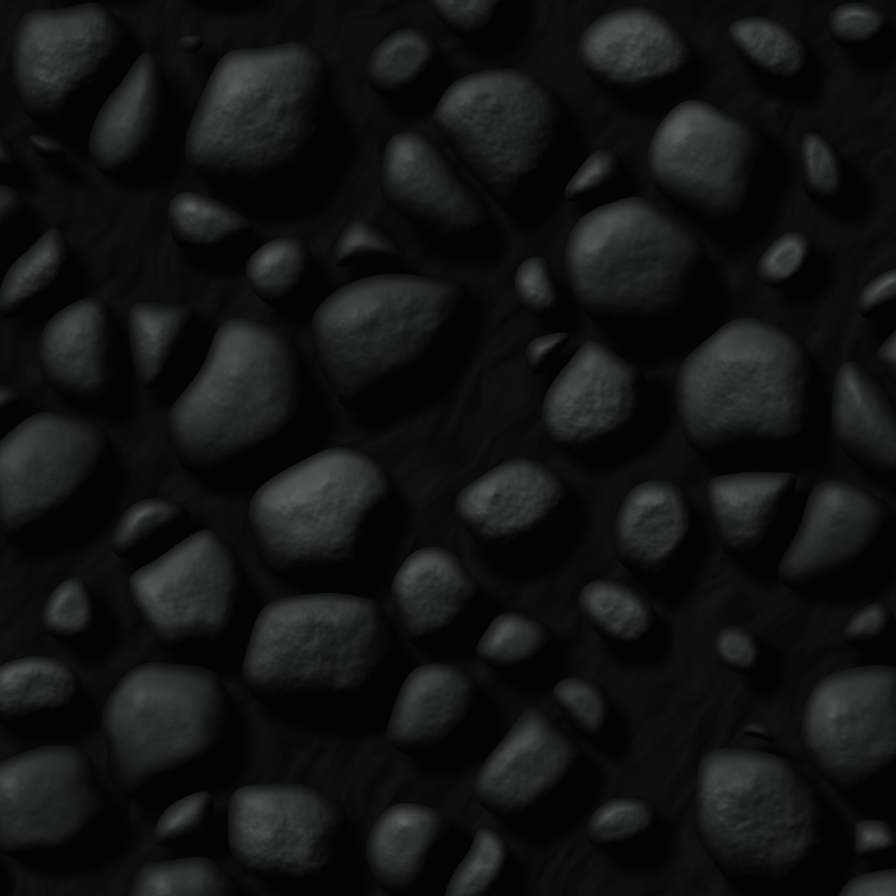
Reproduce this texture procedurally as a WebGL 1 fragment shader.

```glsl
precision highp float;
// Dark rounded pebbles bedded in black earth, lit from the upper left.
// Each pebble is a weighted Voronoi cell cut by an ellipse; a smooth minimum
// rounds its corners and also yields the slope used for shading.

uniform vec2 u_resolution;

const float CELLS = 7.8;                        // pebble sites across the canvas
const float JITTER = 0.8;
const float GAP = 0.045;                        // half gap between pebbles, in cells
const float R_MIN = 0.28;
const float R_MAX = 0.80;
const float RIM_SLOPE = 1.9;
const float GRAIN = 0.16;                       // strength of the surface relief
const vec3 LIGHT = vec3(-0.44, 0.60, 0.67);
const vec2 SHADOW_STEP = vec2(-0.15, 0.17);     // towards the light, in cells
const vec3 STONE = vec3(0.242, 0.250, 0.250);
const vec3 SHEEN = vec3(0.105, 0.110, 0.110);
const vec3 EARTH = vec3(0.052, 0.052, 0.053);
const vec3 SHADE = vec3(0.010);

struct Pebble {
  float depth;    // distance inside the outline, negative outside
  vec2 inward;    // gradient of depth
  vec2 offset;    // from the site to the point
  vec2 id;
  float radius;
};

float hash(vec2 p) {
  vec3 q = fract(vec3(p.xyx) * 0.1031);
  q += dot(q, q.yzx + 33.33);
  return fract((q.x + q.y) * q.z);
}

vec2 hash2(vec2 p) {
  return vec2(hash(p + 17.3), hash(p + 71.9));
}

float noise(vec2 p) {
  vec2 i = floor(p), f = fract(p);
  f = f * f * (3.0 - 2.0 * f);
  return mix(mix(hash(i), hash(i + vec2(1.0, 0.0)), f.x),
             mix(hash(i + vec2(0.0, 1.0)), hash(i + 1.0), f.x), f.y);
}

float fbm(vec2 p) {
  float sum = 0.0, amp = 0.5;
  for (int i = 0; i < 4; i++) {
    sum += amp * noise(p);
    p = mat2(1.6, 1.2, -1.2, 1.6) * p + 5.7;
    amp *= 0.5;
  }
  return sum;
}

vec2 site(vec2 cell) {
  return cell + 0.5 + JITTER * (hash2(cell) - 0.5);
}

float siteRadius(vec2 cell) {
  return mix(R_MIN, R_MAX, pow(hash(cell + 41.7), 1.2));
}

Pebble findPebble(vec2 p) {
  // Owner: the site of least power distance
  vec2 base = floor(p), id = base;
  float best = 1e3;
  for (int y = -1; y <= 1; y++)
    for (int x = -1; x <= 1; x++) {
      vec2 cell = base + vec2(float(x), float(y));
      vec2 v = site(cell) - p;
      float r = siteRadius(cell);
      float power = dot(v, v) - r * r;
      if (power < best) { best = power; id = cell; }
    }
  vec2 a = site(id) - p;
  float radius = siteRadius(id);
  float k = mix(0.035, 0.085, hash(id + 8.1)) * (0.5 + radius);

  // Ellipse limit
  float angle = 6.2832 * hash(id + 3.3), stretch = mix(0.80, 1.0, hash(id + 5.9));
  mat2 turn = mat2(cos(angle), sin(angle), -sin(angle), cos(angle));
  vec2 axes = vec2(stretch, 1.0 / stretch);
  vec2 q = axes * (turn * -a);
  float len = max(length(q), 1e-4);
  float weight = exp(-(radius - len) / k);
  float total = weight;
  vec2 inward = -weight * ((axes * q) * turn) / len;

  // Borders with the neighbours, joined by an exponential smooth minimum
  for (int y = -2; y <= 2; y++)
    for (int x = -2; x <= 2; x++) {
      if (x == 0 && y == 0) continue;
      vec2 cell = id + vec2(float(x), float(y));
      vec2 b = site(cell) - p;
      float r = siteRadius(cell), span = length(b - a);
      float border = (dot(b, b) - r * r - best) / (2.0 * span);
      weight = exp(-border / k);
      total += weight;
      inward -= weight * (b - a) / span;
    }
  return Pebble(-k * log(total) - GAP, inward / total, -a, id, radius);
}

vec3 shadePebble(Pebble s, vec2 uv) {
  // Rounded shoulder, gentle dome, random tilt and fine relief
  float t = clamp(s.depth / (0.55 * s.radius), 0.0, 1.0);
  vec2 slope = -s.inward * RIM_SLOPE * pow(1.0 - t, 1.6);
  slope += 0.25 * s.offset / s.radius + 0.35 * (hash2(s.id + 2.7) - 0.5);
  vec2 g = uv * 38.0 + 9.0 * hash2(s.id), e = vec2(0.12, 0.0);
  float h = fbm(g);
  float rough = GRAIN * mix(0.5, 1.5, hash(s.id + 6.4));
  slope -= rough * vec2(fbm(g + e) - h, fbm(g + e.yx) - h) / e.x;

  vec3 n = normalize(vec3(slope, 1.0));
  vec3 light = normalize(LIGHT);
  float diffuse = pow(max(dot(n, light), 0.0), 1.3);
  float gloss = pow(max(dot(n, normalize(light + vec3(0.0, 0.0, 1.0))), 0.0), 22.0);
  float occlusion = mix(0.3, 1.0, smoothstep(-0.02, 0.13, s.depth));
  float tone = mix(0.8, 1.15, hash(s.id + 9.2)) * (0.85 + 0.3 * h);
  return SHADE + occlusion * (STONE * tone * diffuse + SHEEN * gloss * h);
}

vec3 shadeEarth(vec2 uv, float shadow) {
  vec2 warp = vec2(fbm(uv * 9.0), fbm(uv * 9.0 + 31.0));
  vec2 flow = mat2(0.8, 0.6, -0.6, 0.8) * (uv + 0.08 * warp);
  float streak = fbm(flow * vec2(75.0, 24.0));
  return mix(EARTH * (0.35 + 1.2 * streak), SHADE, shadow);
}

void main() {
  vec2 uv = gl_FragCoord.xy / min(u_resolution.x, u_resolution.y);
  vec2 wobble = vec2(noise(uv * 17.0), noise(uv * 17.0 + 50.0)) - 0.5;
  vec2 p = uv * CELLS + 0.16 * wobble + 20.0;

  Pebble s = findPebble(p);
  float shadow = smoothstep(-0.10, 0.08, findPebble(p + SHADOW_STEP).depth);
  float edge = CELLS / min(u_resolution.x, u_resolution.y);
  float cover = smoothstep(-edge, edge, s.depth);
  vec3 color = mix(shadeEarth(uv, shadow), shadePebble(s, uv), cover);
  gl_FragColor = vec4(color, 1.0);
}
```
